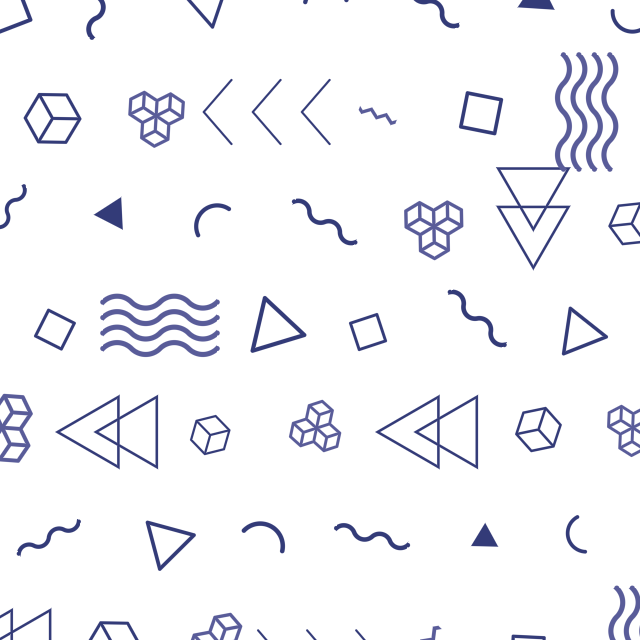
Reproduce this pattern procedurally as a Shadertoy shader.

```glsl
// Scattered line-art motifs (cubes, triangles, waves, squiggles, arcs) in navy on white.
// A staggered grid gives each cell one motif; a modular lattice spreads the kinds evenly,
// and hashes jitter the position, angle and scale.

const float PI = 3.14159;
const vec3 NAVY = vec3(0.20, 0.23, 0.47);
const vec3 VIOLET = vec3(0.35, 0.36, 0.60);

float hash(vec2 p) {
    return fract(sin(dot(p, vec2(127.1, 311.7))) * 43758.5453);
}

vec2 rotate(vec2 p, float a) {
    return mat2(cos(a), -sin(a), sin(a), cos(a)) * p;
}

// Folds the plane into one of n equal sectors around +x.
vec2 foldSector(vec2 p, float n) {
    float step_ = 2.0 * PI / n;
    float a = mod(atan(p.y, p.x) + 0.5 * step_, step_) - 0.5 * step_;
    return length(p) * vec2(cos(a), sin(a));
}

float segment(vec2 p, vec2 a, vec2 b) {
    vec2 ab = b - a;
    return length(p - a - ab * clamp(dot(p - a, ab) / dot(ab, ab), 0.0, 1.0));
}

// Distance to the outline of a regular polygon, with rounded corners.
float polygonLine(vec2 p, float n, float apothem) {
    vec2 q = foldSector(p, n);
    return length(vec2(q.x - apothem, max(abs(q.y) - apothem * tan(PI / n), 0.0)));
}

// Hexagon with three spokes, one of them toward -x.
float cubeLine(vec2 p, float r) {
    vec2 q = foldSector(-p, 3.0);
    float spokes = length(vec2(max(q.x - r, 0.0), q.y));
    return min(polygonLine(p.yx, 6.0, 0.866 * r), spokes);
}

// Chain of alternating circular arcs with chord h; a lower depth is steeper.
float waveLine(vec2 p, float h, float depth, float halfLength) {
    if (abs(p.x) > halfLength) return length(vec2(abs(p.x) - halfLength, p.y));
    float i = floor(p.x / h), c = depth * h;
    vec2 q = vec2(abs(p.x - (i + 0.5) * h), mod(i, 2.0) < 0.5 ? p.y : -p.y);
    if (q.x * c > 0.5 * h * (q.y + c)) q = vec2(h - q.x, -q.y);
    return abs(length(q + vec2(0.0, c)) - length(vec2(c, 0.5 * h)));
}

float waveBlock(vec2 p) {
    float d = 1.0;
    for (float i = -1.5; i < 2.0; i++)
        d = min(d, waveLine(p - vec2(0.0, 0.145 * i), 0.268, 0.5, 0.536));
    return d - 0.024;
}

float zigzag(vec2 p) {
    float ridge = 0.06 * (abs(fract(p.x / 0.16) * 2.0 - 1.0) - 0.5);
    return max(abs(p.y - ridge) * 0.8 - 0.017, abs(p.x) - 0.2);
}

float arcLine(vec2 p) {
    vec2 tip = 0.21 * vec2(sin(1.3), cos(1.3));
    p.x = abs(p.x);
    bool inside = p.x * tip.y < p.y * tip.x;
    return (inside ? abs(length(p) - 0.21) : length(p - tip)) - 0.021;
}

// Two overlapping sharp triangles.
float doubleTriangle(vec2 p) {
    float a = foldSector(-p - vec2(0.28, 0.0), 3.0).x;
    float b = foldSector(-p + vec2(0.08, 0.0), 3.0).x;
    return min(abs(a - 0.19), abs(b - 0.19)) - 0.012;
}

// A row of three chevrons, or of three slanted strokes.
float strokeRow(vec2 p, bool slanted) {
    p.x -= 0.46 * clamp(round(p.x / 0.46), -1.0, 1.0);
    return (slanted ? segment(p, vec2(-0.12, 0.14), vec2(0.12, -0.14))
        : segment(vec2(p.x, abs(p.y)), vec2(-0.13, 0.0), vec2(0.13, 0.3))) - 0.010;
}

float motif(vec2 p, float kind, bool oddRow) {
    if (kind < 0.5) return waveBlock(p);
    if (kind < 3.5) return waveLine(p, 0.18, 0.35, 0.36) - 0.022;
    if (kind < 5.5) return cubeLine(p, 0.23) - 0.013;
    if (kind < 6.5) return zigzag(p);
    if (kind < 8.5) return polygonLine(p, 3.0, 0.135) - 0.018;
    if (kind < 9.5) return foldSector(p, 3.0).x - 0.10;
    if (kind < 12.5) return cubeLine(foldSector(p, 3.0) - vec2(0.16, 0.0), 0.16) - 0.017;
    if (kind < 14.5) return polygonLine(p, 4.0, 0.17) - 0.018;
    if (kind < 16.5) return arcLine(p);
    if (kind < 18.5) return doubleTriangle(p);
    return strokeRow(p, oddRow);
}

void mainImage(out vec4 fragColor, in vec2 fragCoord) {
    vec2 p = 6.0 * fragCoord / iResolution.y - vec2(0.0, 0.45);
    float soft = 4.2 / iResolution.y;
    vec3 color = vec3(1.0);

    for (float j = -1.0; j < 1.5; j++)
    for (float i = -1.0; i < 1.5; i++) {
        float row = floor(p.y) + j;
        float odd = mod(row, 2.0);
        vec2 cell = vec2(floor(p.x - 0.5 * odd) + i, row);
        float kind = mod(7.0 * cell.x + 16.0 * cell.y + 1.0, 20.0);
        vec2 q = p - cell - vec2(0.5 + 0.5 * odd, 0.5);

        // Large motifs stay centred and upright; small ones vary freely.
        float turn = hash(cell + 3.7), scale = 1.0;
        if (kind < 0.5 || kind > 16.5) {
            turn = kind > 18.5 ? 0.0 : floor(4.0 * turn) / 4.0;
        } else {
            q -= 0.16 * (vec2(hash(cell + 11.3), hash(cell + 23.9)) - 0.5);
            scale = mix(0.72, 1.12, hash(cell + 41.1));
        }
        float d = scale * motif(rotate(q, 2.0 * PI * turn) / scale, kind, odd > 0.5);

        bool pale = kind < 0.5 || abs(kind - 6.0) < 0.5 || abs(kind - 11.0) < 1.5;
        color = mix(color, pale ? VIOLET : NAVY, 1.0 - smoothstep(-soft, soft, d));
    }
    fragColor = vec4(color, 1.0);
}
```
